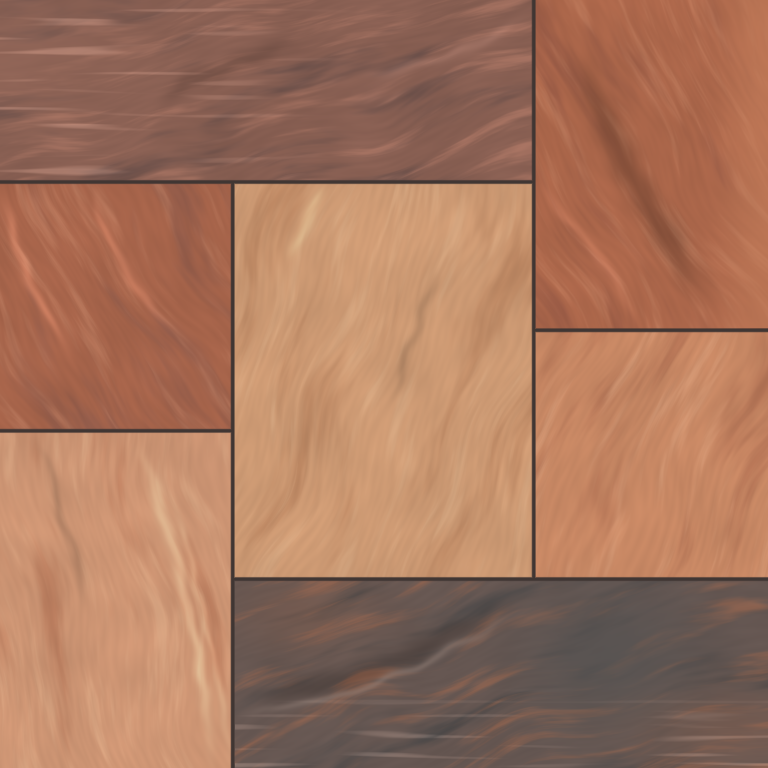
A Shadertoy shader for this texture:

```glsl
// Seven sandstone slabs with streaked grain, laid in a pinwheel with thin dark joints.

vec2 gradientAt(vec2 cell) {
    float a = 6.2832 * fract(sin(dot(cell, vec2(127.1, 311.7))) * 43758.5);
    return vec2(cos(a), sin(a));
}

// Gradient noise, roughly -1 to 1
float noise(vec2 p) {
    vec2 i = floor(p), f = p - i;
    vec2 u = f * f * f * (f * (f * 6.0 - 15.0) + 10.0);
    vec2 e = vec2(1.0, 0.0);
    float low = mix(dot(gradientAt(i), f), dot(gradientAt(i + e), f - e), u.x);
    float high = mix(dot(gradientAt(i + e.yx), f - e.yx), dot(gradientAt(i + 1.0), f - 1.0), u.x);
    return 1.5 * mix(low, high, u.y);
}

float fbm(vec2 p) {
    float sum = 0.0, amp = 0.6;
    for (int i = 0; i < 4; i++) {
        sum += amp * noise(p);
        p = p * 2.03 + 17.3;
        amp *= 0.55;
    }
    return sum;
}

// Tapered, slightly bowed streak from a to b
float vein(vec2 p, vec2 a, vec2 b, float width, float bow) {
    vec2 along = b - a;
    float len = length(along);
    along /= len;
    float t = dot(p - a, along) / len;
    float off = dot(p - a, vec2(-along.y, along.x)) - bow * 4.0 * t * (1.0 - t);
    off += 0.006 * noise(p * 23.0);
    float ends = smoothstep(-0.05, 0.25, t) * smoothstep(1.05, 0.7, t);
    return ends * exp(-off * off / (width * width));
}

float blob(vec2 p, vec2 centre, vec2 size) {
    vec2 d = (p - centre) / size;
    return exp(-dot(d, d));
}

// Paints one slab; the grain runs along the given angle and curves by bend
void slab(inout vec3 col, vec2 p, vec2 lo, vec2 hi, vec3 base, vec3 dark, vec3 light,
          float angle, float bend, float contrast) {
    vec2 c = p - 0.5 * (lo + hi);
    vec2 dir = vec2(cos(angle), sin(angle));
    vec2 q = vec2(dot(c, dir), dot(c, vec2(-dir.y, dir.x)));
    q.y += 0.025 * noise(c * 6.0 + lo * 31.0) - bend * q.x * q.x;
    q += lo * 7.0 + hi * 3.0;

    float broad = fbm(q * vec2(3.5, 17.0));
    float streak = fbm(q * vec2(6.0, 48.0) + 5.0);
    float fine = noise(q * vec2(24.0, 150.0));
    vec3 stone = mix(base, dark, contrast * smoothstep(0.0, 0.75, broad + 0.35 * streak));
    stone = mix(stone, light, contrast * smoothstep(0.0, 0.8, streak - 0.45 * broad));
    stone *= 1.0 + 0.03 * fine + 0.035 * noise(p * 11.0 + hi * 9.0);

    vec2 edge = min(p - lo, hi - p);
    float px = 1.0 / iResolution.y;
    col = mix(col, stone, smoothstep(-px, px, min(edge.x, edge.y) - 0.0024));
}

void mainImage(out vec4 fragColor, in vec2 fragCoord) {
    vec2 p = fragCoord / iResolution.xy;
    vec3 col = vec3(0.25, 0.21, 0.20);
    float left = 0.303, right = 0.695;

    // Long dark slabs, top and bottom
    slab(col, p, vec2(-0.05, 0.763), vec2(right, 1.05), vec3(0.53, 0.37, 0.32),
         vec3(0.36, 0.28, 0.27), vec3(0.67, 0.46, 0.39), 0.24, 0.15, 0.85);
    slab(col, p, vec2(left, -0.05), vec2(1.05, 0.246), vec3(0.40, 0.34, 0.32),
         vec3(0.29, 0.28, 0.28), vec3(0.57, 0.39, 0.31), 0.32, -0.15, 0.9);
    // Red slabs
    slab(col, p, vec2(right, 0.570), vec2(1.05), vec3(0.67, 0.40, 0.29),
         vec3(0.56, 0.33, 0.26), vec3(0.75, 0.49, 0.37), -1.08, 0.25, 0.7);
    slab(col, p, vec2(-0.05, 0.439), vec2(left, 0.763), vec3(0.65, 0.39, 0.29),
         vec3(0.53, 0.34, 0.29), vec3(0.74, 0.49, 0.38), -1.05, 0.4, 0.7);
    // Pale slabs
    slab(col, p, vec2(left, 0.246), vec2(right, 0.763), vec3(0.80, 0.60, 0.45),
         vec3(0.71, 0.50, 0.36), vec3(0.84, 0.66, 0.51), 1.25, 0.1, 0.75);
    slab(col, p, vec2(right, 0.246), vec2(1.05, 0.570), vec3(0.78, 0.53, 0.39),
         vec3(0.67, 0.42, 0.31), vec3(0.84, 0.61, 0.47), 1.17, -0.2, 0.75);
    slab(col, p, vec2(-0.05), vec2(left, 0.439), vec3(0.80, 0.58, 0.45),
         vec3(0.72, 0.47, 0.35), vec3(0.86, 0.66, 0.52), -1.36, 0.1, 0.75);

    // Pale and dark veins; joints stay untouched
    float stoneMask = smoothstep(0.27, 0.33, col.r);
    float pale = 0.7 * vein(p, vec2(0.00, 0.75), vec2(0.09, 0.54), 0.006, -0.008)
               + 0.6 * vein(p, vec2(0.12, 0.75), vec2(0.23, 0.56), 0.006, -0.012)
               + 0.7 * vein(p, vec2(0.18, 0.43), vec2(0.28, 0.00), 0.007, 0.012)
               + 0.5 * vein(p, vec2(0.22, 0.36), vec2(0.30, 0.00), 0.005, 0.010)
               + 0.6 * vein(p, vec2(0.42, 0.76), vec2(0.38, 0.66), 0.007, 0.0)
               + 0.5 * vein(p, vec2(0.70, 0.76), vec2(0.83, 0.58), 0.006, 0.010)
               + 0.5 * vein(p, vec2(0.47, 0.90), vec2(0.69, 0.98), 0.006, -0.012);
    float dark = 0.7 * vein(p, vec2(0.75, 0.93), vec2(0.93, 0.60), 0.018, -0.012)
               + 0.5 * vein(p, vec2(0.20, 0.86), vec2(0.40, 0.94), 0.012, 0.015)
               + 0.6 * vein(p, vec2(0.31, 0.09), vec2(0.68, 0.23), 0.014, -0.025)
               + 0.4 * vein(p, vec2(0.05, 0.43), vec2(0.12, 0.20), 0.006, 0.0)
               + 0.4 * vein(p, vec2(0.51, 0.48), vec2(0.57, 0.65), 0.006, 0.0);
    col = mix(col, min(col * 1.2 + 0.05, 0.9), stoneMask * pale);
    col *= 1.0 - 0.3 * stoneMask * dark;
    float greyVein = vein(p, vec2(0.31, 0.07), vec2(0.68, 0.21), 0.005, -0.025);
    col = mix(col, vec3(0.53, 0.46, 0.43), 0.6 * stoneMask * greyVein);

    // Local tints: slate cloud, rust patches, orange rim
    float bottom = stoneMask * step(p.y, 0.243) * step(left + 0.003, p.x);
    float top = stoneMask * step(0.766, p.y) * step(p.x, right - 0.003);
    float redSlab = stoneMask * step(right + 0.003, p.x) * step(0.573, p.y);
    col = mix(col, vec3(0.32, 0.32, 0.32), 0.65 * bottom * blob(p, vec2(0.80, 0.14), vec2(0.12, 0.10)));
    float rust = blob(p, vec2(0.40, 0.20), vec2(0.09, 0.05)) + blob(p, vec2(0.95, 0.05), vec2(0.12, 0.05));
    col = mix(col, vec3(0.53, 0.37, 0.30), 0.4 * bottom * rust);
    col = mix(col, vec3(0.60, 0.42, 0.36), 0.4 * top * blob(p, vec2(0.03, 0.92), vec2(0.18, 0.09)));
    col = mix(col, vec3(0.78, 0.50, 0.36), 0.55 * redSlab * smoothstep(0.91, 1.0, p.x));

    // Thin level scratches on the dark slabs
    float scratch = smoothstep(0.3, 0.8, noise(p * vec2(5.0, 110.0)));
    float area = top * smoothstep(0.55, 0.1, p.x) + bottom * smoothstep(0.12, 0.03, p.y);
    col += vec3(0.13, 0.11, 0.10) * scratch * area;

    fragColor = vec4(clamp(col, 0.0, 1.0), 1.0);
}
```
